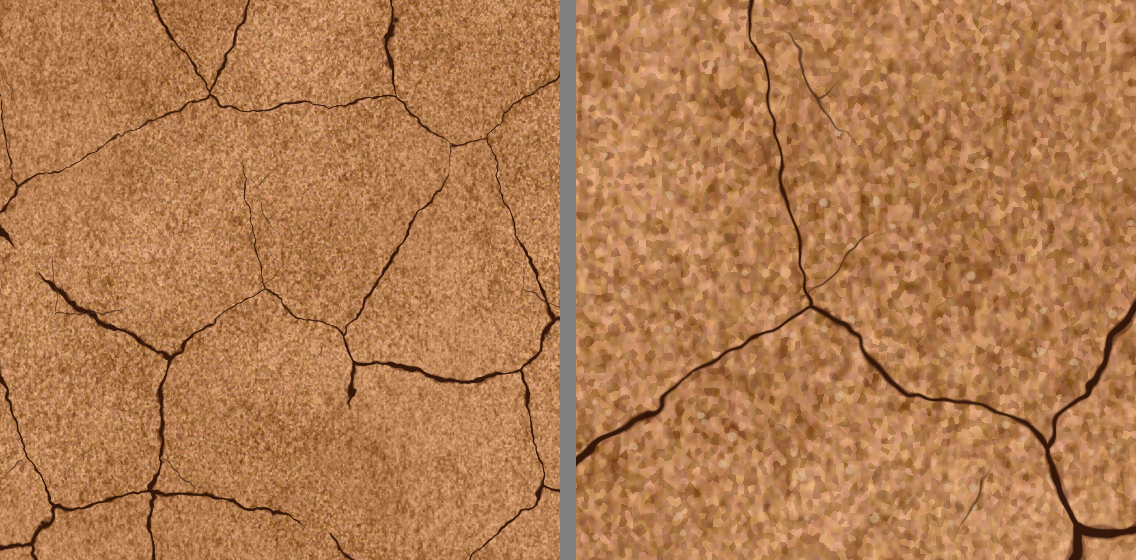
Left: the whole. Right: its middle third, enlarged.
This texture is drawn by a Shadertoy shader. Its source:

```glsl
// Dry reddish clay ground, grainy and split by a network of jagged cracks.
#define PLATES 3.1
#define CRACK_WIDTH 0.0030
#define JAG 0.042
#define GRAIN_SCALE 270.0
#define GRAIN_CONTRAST 0.16
#define DUST_CONTRAST 0.15
#define FLECK_DEPTH 0.085
#define PATCH_CONTRAST 0.17
#define PEBBLE_SCALE 120.0
#define CLAY vec3(0.736, 0.516, 0.337)
#define RIM vec3(0.44, 0.26, 0.145)
#define CREVICE vec3(0.19, 0.08, 0.03)

vec3 hash3(vec2 p) {
    vec3 q = fract(vec3(p.xyx) * vec3(0.1031, 0.1030, 0.0973));
    q += dot(q, q.yxz + 33.33);
    return fract((q.xxy + q.yzz) * q.zyx);
}

float noise(vec2 p) {
    vec2 i = floor(p), f = fract(p);
    f = f * f * (3.0 - 2.0 * f);
    float low = mix(hash3(i).x, hash3(i + vec2(1, 0)).x, f.x);
    float high = mix(hash3(i + vec2(0, 1)).x, hash3(i + vec2(1, 1)).x, f.x);
    return mix(low, high, f.y);
}

float layeredNoise(vec2 p) {
    float sum = 0.0, gain = 0.5;
    for (int i = 0; i < 5; i++) {
        sum += gain * noise(p);
        p = mat2(1.6, 1.2, -1.2, 1.6) * p + 7.3;
        gain *= 0.52;
    }
    return sum;
}

// Cellular grains: xyz = random values of the nearest grain, w = distance to it
vec4 grains(vec2 p) {
    vec2 cell = floor(p);
    vec4 best = vec4(0, 0, 0, 9);
    for (int y = -1; y <= 1; y++)
    for (int x = -1; x <= 1; x++) {
        vec2 id = cell + vec2(x, y);
        float d = length(id + hash3(id).xy - p);
        if (d < best.w) best = vec4(hash3(id + 51.7), d);
    }
    return best;
}

vec2 plateCentre(vec2 id) {
    return id + 0.5 + 0.86 * (hash3(id + 17.0).xy - 0.5);
}

// Distance to the nearest plate border (x) and a random value of that border (y)
vec2 plateBorder(vec2 p) {
    vec2 cell = floor(p), home = cell;
    float nearest = 9.0;
    for (int y = -1; y <= 1; y++)
    for (int x = -1; x <= 1; x++) {
        vec2 id = cell + vec2(x, y);
        float d = length(plateCentre(id) - p);
        if (d < nearest) { nearest = d; home = id; }
    }
    vec2 a = plateCentre(home) - p;
    vec2 border = vec2(9, 0);
    for (int y = -2; y <= 2; y++)
    for (int x = -2; x <= 2; x++) {
        if (x == 0 && y == 0) continue;
        vec2 id = home + vec2(x, y);
        vec2 b = plateCentre(id) - p;
        float d = dot(0.5 * (a + b), normalize(b - a));
        if (d < border.x) border = vec2(d, hash3(id + home + 90.0).x);
    }
    return border;
}

float crackMask(float d, float halfWidth, float soft) {
    float present = smoothstep(0.0, 0.0008, halfWidth);
    return present * (1.0 - smoothstep(halfWidth - soft, halfWidth + soft, d));
}

void mainImage(out vec4 fragColor, in vec2 fragCoord) {
    vec2 p = fragCoord / iResolution.y;
    float soft = max(0.6 / iResolution.y, 0.0006);

    // Broad patches: smooth worn clay against gritty soil
    float patches = layeredNoise(p * vec2(3.5, 5.5) + 3.0);
    float grit = smoothstep(0.38, 0.58, layeredNoise(p * 2.6 + 21.0));

    // Fine grains and dust, with faint vertical streaks in the smooth clay
    vec4 grain = grains(p * GRAIN_SCALE * vec2(1.0, 0.85));
    float dust = noise(p * vec2(300.0, 240.0)) - 0.5;
    float clump = noise(p * vec2(125.0, 85.0) + 8.0) - 0.5;
    float streak = noise(p * vec2(115.0, 24.0)) - 0.5;
    float tone = PATCH_CONTRAST * (patches - 0.48);
    tone += GRAIN_CONTRAST * mix(0.75, 1.1, grit) * (grain.x - 0.5);
    tone += DUST_CONTRAST * dust + 0.07 * streak * (1.0 - grit) + 0.06 * clump;

    // Small dark pits, drawn out downwards and gathered in clusters
    float cluster = layeredNoise(p * vec2(16.0, 12.0) + 60.0);
    float pits = noise(p * vec2(190.0, 115.0) + 3.0) + 0.9 * (cluster - 0.48);
    tone -= FLECK_DEPTH * smoothstep(0.58, 0.85, pits);
    vec3 color = CLAY + tone;
    color += (grain.xyz - 0.5) * vec3(0.03, 0.04, 0.08) * grit;

    // Scattered pebbles, pale or dark
    vec4 pebble = grains(p * PEBBLE_SCALE);
    float size = 0.14 + 0.22 * pebble.y;
    float stone = (1.0 - smoothstep(size - 0.1, size + 0.1, pebble.w)) * grit;
    color = mix(color, vec3(0.86, 0.73, 0.58), 0.6 * stone * step(0.95, pebble.x));
    color = mix(color, vec3(0.50, 0.33, 0.20), 0.5 * stone * step(pebble.x, 0.06));

    // Jagged bending of the crack lines
    vec2 warped = p;
    float amount = JAG, scale = 6.0;
    for (int i = 0; i < 5; i++) {
        vec2 q = p * scale + float(i) * 13.1;
        warped += amount * (vec2(noise(q), noise(q + 41.0)) - 0.5);
        amount *= 0.53;
        scale *= 2.2;
    }

    // Main cracks swell and narrow along their length; a few of them fade out
    vec2 border = plateBorder(warped * PLATES * vec2(1.0, 0.9) + 4.0);
    float d = border.x / PLATES;
    float swell = smoothstep(0.25, 0.8, noise(p * 4.0 + 55.0));
    float width = CRACK_WIDTH * (0.28 + 0.72 * swell) * (0.45 + 1.1 * noise(p * 50.0));
    float fade = smoothstep(0.30, 0.50, noise(p * 6.0 + 70.0));
    width *= border.y < 0.22 ? fade : 1.0;

    // Short hairline spurs beside the main cracks
    vec2 branch = plateBorder(warped * PLATES * 2.1 + 31.0);
    float spur = smoothstep(0.70, 0.82, noise(p * 6.0 + 9.0)) * (1.0 - smoothstep(0.03, 0.07, d));
    float hairline = crackMask(branch.x / (PLATES * 2.1), 0.0012 * spur, soft);

    // Crumbled rim, then the dark crevice
    float crumble = noise(p * 85.0 + 5.0);
    float rim = crackMask(d, width * (1.0 + 1.1 * crumble), soft * 1.5);
    color = mix(color, RIM + 0.6 * tone, 0.75 * rim);
    color = mix(color, CREVICE, 0.95 * crackMask(d, width, soft));
    color = mix(color, RIM * 0.7, 0.8 * hairline);

    fragColor = vec4(clamp(color, 0.0, 1.0), 1.0);
}
```
